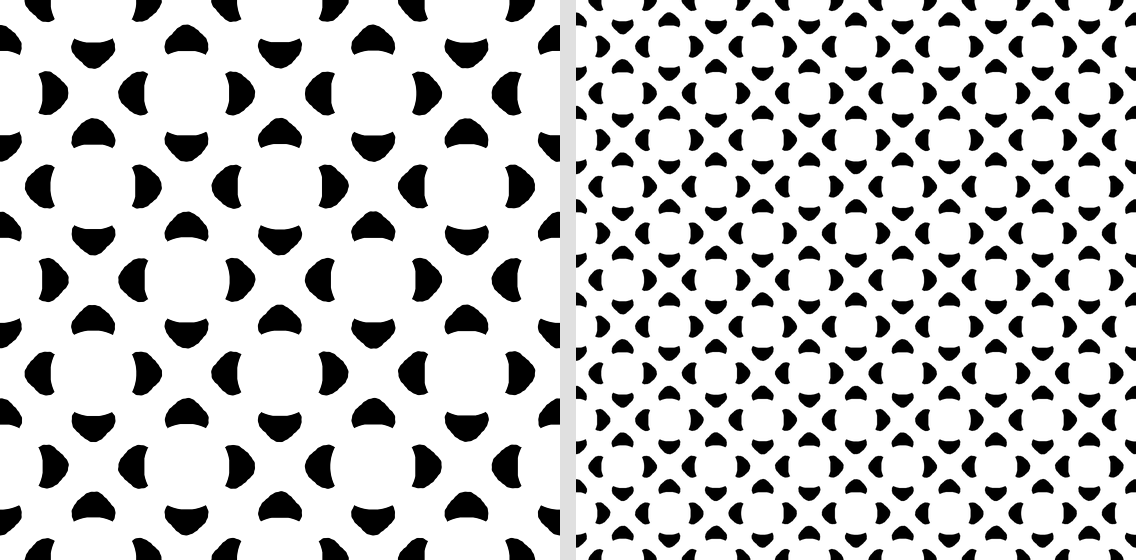
Left: one tile. Right: repeated 2 by 2.
Give the GLSL for this pattern, as a WebGL 2 fragment shader.

```glsl
#version 300 es
precision highp float;
// Black hand-cut moons set in fours around white discs on a diagonal lattice.

uniform vec2 u_resolution;
out vec4 fragColor;

const float REPEATS = 3.0;          // cells across and down
const float DISC_RADIUS = 0.2305;   // all lengths below are in cells
const float MOON_DISTANCE = 0.25;
const float MOON_RADIUS = 0.117;
const float SHOULDER_CUT = 0.0115;  // flattening of the moon's diagonals
const vec3 INK = vec3(0.0);
const vec3 PAPER = vec3(1.0);

float hash(vec3 p) {
    p = fract(p * vec3(0.1031, 0.1137, 0.0973));
    p += dot(p, p.yzx + 33.33);
    return fract((p.x + p.y) * p.z);
}

float smoothMax(float a, float b, float k) {
    float h = max(k - abs(a - b), 0.0) / k;
    return max(a, b) + 0.25 * k * h * h;
}

// Nearest point of the lattice shifted by offset.
vec2 nearestCentre(vec2 p, vec2 offset) {
    return floor(p - offset + 0.5) + offset;
}

// Layered sines around the outline; whole frequencies keep it closed.
float cutWobble(float angle, float seed) {
    float phase = 6.2832 * seed;
    return 0.0013 * sin(5.0 * angle + phase)
         + 0.0008 * sin(11.0 * angle + 3.0 * phase)
         + 0.0007 * sin(23.0 * angle + 7.0 * phase);
}

// Circle with softened diagonal flats.
float roundedDiamond(vec2 p, float radius) {
    float flats = (abs(p.x) + abs(p.y)) * 0.70711 - radius + SHOULDER_CUT;
    return smoothMax(length(p) - radius, flats, 0.016);
}

// p.x points outward from the disc centre, p.y runs across the moon.
float moon(vec2 p, float seed) {
    vec2 q = p - vec2(MOON_DISTANCE, 0.0);
    float body = roundedDiamond(q, MOON_RADIUS) + cutWobble(atan(q.y, q.x), seed);
    float chord = p.x - DISC_RADIUS + 0.006 * fract(seed * 17.0);
    float bite = max(length(p) - DISC_RADIUS, chord);
    return max(body, -bite);
}

void main() {
    vec2 p = gl_FragCoord.xy / u_resolution * REPEATS;

    // Two interleaved square lattices of discs
    vec2 centreA = nearestCentre(p, vec2(0.0, 0.5));
    vec2 centreB = nearestCentre(p, vec2(0.5, 0.0));
    vec2 centre = distance(p, centreA) < distance(p, centreB) ? centreA : centreB;
    vec2 d = p - centre;

    // Turn the nearest of the four sides outward
    bool horizontal = abs(d.x) > abs(d.y);
    vec2 local = horizontal ? d : d.yx;
    float side = (horizontal ? 0.0 : 2.0) + step(0.0, local.x);
    local.x = abs(local.x);

    // Wrapped identity gives each moon its own cut
    vec2 id = mod(floor(centre * 2.0 + 0.5), 2.0 * REPEATS);
    float seed = hash(vec3(id, side) + 1.0);

    float pixel = REPEATS / min(u_resolution.x, u_resolution.y);
    float paper = smoothstep(-0.6 * pixel, 0.6 * pixel, moon(local, seed));
    fragColor = vec4(mix(INK, PAPER, paper), 1.0);
}
```
